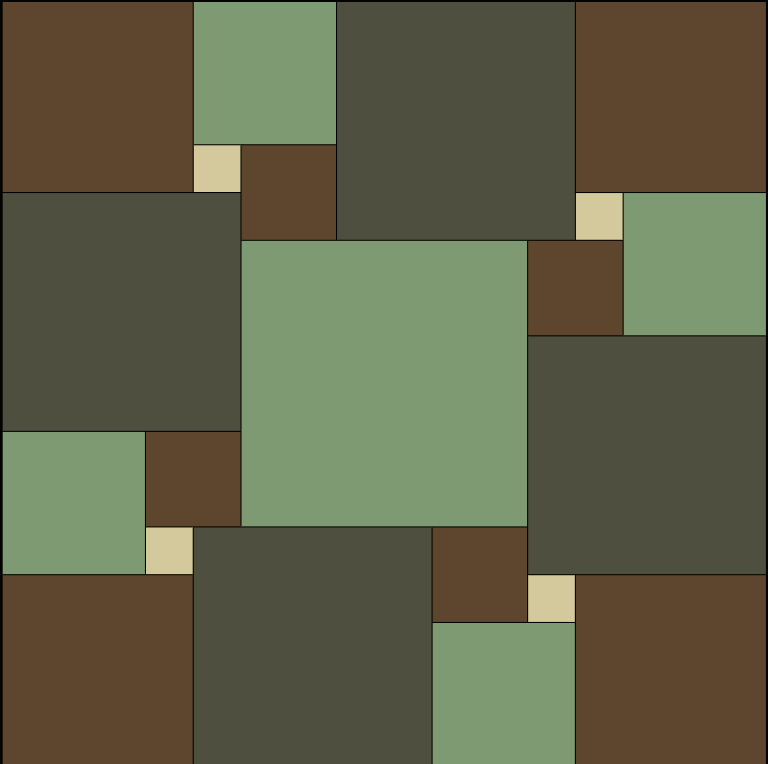
A WebGL 1 fragment shader for this pattern:

```glsl
precision highp float;
// A square dissected into flat coloured squares with thin dark seams.
// Five squares on a 16-unit grid are turned through four quarter turns
// around one large central square; a black frame encloses them all.

uniform vec2 u_resolution;

const vec3 INK = vec3(0.01, 0.01, 0.0);
const vec3 SLATE = vec3(0.306, 0.308, 0.243);
const vec3 BROWN = vec3(0.369, 0.275, 0.18);
const vec3 SAGE = vec3(0.494, 0.604, 0.447);
const vec3 CREAM = vec3(0.83, 0.79, 0.61);

const float UNIT = 0.0622;                    // grid cell, in canvas widths
const vec2 CENTER = vec2(0.0004, -0.0021);    // offset from canvas middle
const float SEAM = 0.0112;                    // half seam width, in cells
const float HALF_SIDE = 8.0;

// Signed distance to an axis-aligned square
float squareDistance(vec2 p, vec2 center, float halfSide) {
  vec2 q = abs(p - center) - halfSide;
  return length(max(q, 0.0)) + min(max(q.x, q.y), 0.0);
}

// Share of a pixel lying inside a half-plane at signed distance d
float coverage(float d, float pixel) {
  return clamp(0.5 - d / pixel, 0.0, 1.0);
}

// Pixel share of a line that may be thinner than the pixel
float lineCoverage(float d, float halfWidth, float pixel) {
  return coverage(d - halfWidth, pixel) - coverage(d + halfWidth, pixel);
}

// Fill one square and remember the nearest seam
void paintSquare(vec2 p, vec2 center, float halfSide, vec3 fill,
                 inout vec3 color, inout float seam) {
  float d = squareDistance(p, center, halfSide);
  color = mix(color, fill, step(d, 0.0));
  seam = min(seam, abs(d));
}

void main() {
  vec2 canvas = (gl_FragCoord.xy - 0.5 * u_resolution) / u_resolution.x;
  vec2 p = (canvas - CENTER) / UNIT;
  float pixel = 1.0 / (u_resolution.x * UNIT);

  vec3 color = INK;
  float seam = HALF_SIDE;
  paintSquare(p, vec2(0.0), 3.0, SAGE, color, seam);

  // One arm of squares, repeated by quarter turns
  vec2 q = p;
  for (int turn = 0; turn < 4; turn++) {
    paintSquare(q, vec2(-6.0, 6.0), 2.0, BROWN, color, seam);
    paintSquare(q, vec2(-2.5, 6.5), 1.5, SAGE, color, seam);
    paintSquare(q, vec2(-3.5, 4.5), 0.5, CREAM, color, seam);
    paintSquare(q, vec2(-2.0, 4.0), 1.0, BROWN, color, seam);
    paintSquare(q, vec2(1.5, 5.5), 2.5, SLATE, color, seam);
    q = vec2(q.y, -q.x);
  }

  // Seams and outer frame
  float border = squareDistance(p, vec2(0.0), HALF_SIDE - SEAM);
  float frame = 1.0 - coverage(border, pixel);
  float ink = max(lineCoverage(seam, SEAM, pixel), frame);
  gl_FragColor = vec4(mix(color, INK, ink), 1.0);
}
```
